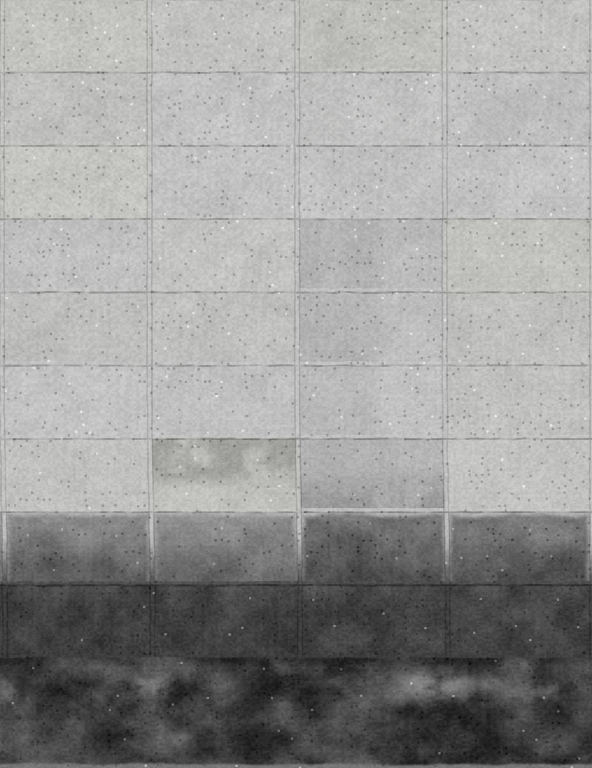
Write a WebGL 1 fragment shader that draws this texture.

```glsl
precision highp float;
// Pale concrete block wall with a dark damp stain rising from a mottled footing.
uniform vec2 u_resolution;

const vec2 BLOCK = vec2(0.1918, 0.0954); // pitch, in canvas heights
const float FOOTING = 0.856;             // depth where the blocks end

float hash(vec2 p) {
  return fract(sin(dot(p, vec2(127.1, 311.7))) * 43758.5453);
}

float noise(vec2 p) {
  vec2 i = floor(p), f = fract(p);
  f = f * f * (3.0 - 2.0 * f);
  return mix(mix(hash(i), hash(i + vec2(1.0, 0.0)), f.x),
             mix(hash(i + vec2(0.0, 1.0)), hash(i + vec2(1.0)), f.x), f.y);
}

float fbm(vec2 p) {
  float sum = 0.0, amp = 0.5;
  for (int i = 0; i < 5; i++) {
    sum += amp * noise(p);
    p = p * 2.03 + 17.3;
    amp *= 0.5;
  }
  return sum;
}

// Scattered round grains: one candidate per grid cell.
float specks(vec2 p, float density, float chance, float radius) {
  vec2 g = p * density, id = floor(g);
  vec2 centre = 0.3 + 0.4 * vec2(hash(id + 3.1), hash(id + 8.7));
  float dot_ = 1.0 - smoothstep(radius * 0.5, radius, length(fract(g) - centre));
  return dot_ * step(1.0 - chance, hash(id + 21.4));
}

// Soft elliptical patch, 1 at its centre.
float patchAt(vec2 p, vec2 centre, vec2 radius) {
  vec2 d = (p - centre) / radius;
  return exp(-dot(d, d));
}

float pick(vec4 values, float column) {
  return dot(values, vec4(equal(vec4(0.0, 1.0, 2.0, 3.0), vec4(column))));
}

float inBlock(vec2 id, vec2 target) {
  return 1.0 - step(0.5, length(id - target));
}

float dryTone(vec2 p, vec2 id, vec2 f, float cloud) {
  float tone = 0.748 + 0.03 * (hash(id + 5.0) - 0.5) + 0.07 * (cloud - 0.48);
  tone += 0.02 * (inBlock(id, vec2(1.0, 0.0)) + inBlock(id, vec2(0.0, 2.0)) + inBlock(id, vec2(3.0, 3.0)));
  tone -= 0.05 * inBlock(id, vec2(2.0, 3.0)) * (1.0 - 0.5 * smoothstep(0.5, 0.65, f.x));
  tone -= 0.03 * (inBlock(id, vec2(2.0, 5.0)) + inBlock(id, vec2(2.0, 4.0))) * (1.0 - smoothstep(0.5, 0.65, f.x));
  // First traces of damp in the two middle blocks.
  float trace = smoothstep(0.3, 0.6, cloud + 0.1);
  tone -= 0.13 * trace * inBlock(id, vec2(1.0, 6.0)) * (1.0 - smoothstep(0.45, 0.75, f.y));
  tone -= inBlock(id, vec2(2.0, 6.0)) * (0.05 + 0.11 * trace * smoothstep(0.3, 1.0, f.y));
  return tone;
}

float dampTone(vec2 id, vec2 f, float cloud) {
  float high = pick(vec4(0.53, 0.56, 0.44, 0.46), id.x);
  float low = pick(vec4(0.35, 0.40, 0.29, 0.32), id.x);
  float seventh = mix(high, low, smoothstep(0.1, 1.0, f.y)) + 0.22 * (cloud - 0.48);
  vec2 side = min(f, 1.0 - f) * BLOCK;
  float rim = min(side.x, f.y * BLOCK.y) + 0.012 * (cloud - 0.48);
  seventh = mix(0.70 - 0.25 * f.y, seventh, smoothstep(0.002, 0.011, rim));
  float eighth = mix(0.275, 0.235, f.y) + 0.02 * (id.x - 1.5) * 0.5 + 0.2 * (cloud - 0.48);
  return mix(seventh, eighth, step(7.5, id.y));
}

float footingTone(vec2 p, float cloud) {
  float tone = 0.245 + 0.40 * (fbm(p * vec2(22.0, 28.0) + 40.0) - 0.48) + 0.2 * (cloud - 0.48);
  float pale = patchAt(p, vec2(0.20, 0.895), vec2(0.06, 0.02))
             + patchAt(p, vec2(0.56, 0.893), vec2(0.055, 0.02))
             + patchAt(p, vec2(0.69, 0.895), vec2(0.07, 0.018))
             + 0.7 * patchAt(p, vec2(0.02, 0.90), vec2(0.04, 0.02));
  tone += 0.19 * pale * smoothstep(0.3, 0.6, cloud);
  tone -= 0.05 * patchAt(p, vec2(0.34, 0.92), vec2(0.04, 0.06));
  tone -= 0.07 * (1.0 - smoothstep(0.0, 0.015, p.y - FOOTING));
  return mix(max(tone, 0.13), 0.46, smoothstep(0.992, 0.997, p.y + 0.006 * (cloud - 0.5)));
}

void main() {
  vec2 uv = gl_FragCoord.xy / u_resolution;
  vec2 p = vec2(uv.x * 0.7695, 1.0 - uv.y); // y runs downwards
  float drift = 0.004 * smoothstep(0.5, 0.8, p.y) * (1.0 - smoothstep(0.6, 0.76, p.x));
  vec2 wobble = 0.0012 * vec2(noise(p * 60.0), noise(p * 60.0 + 9.0)) - 0.0006;
  vec2 grid = (p + wobble + vec2(-0.0026 - drift, 0.0026)) / BLOCK;
  vec2 id = vec2(clamp(floor(grid.x), 0.0, 3.0), floor(grid.y)), f = fract(grid);
  float cloud = fbm(p * 30.0);

  // Block faces
  float tone = id.y < 6.5 ? dryTone(p, id, f, cloud) : dampTone(id, f, cloud);

  // Mortar joints with a broken shadow line along their edges
  vec2 joint = (f - step(0.5, f)) * BLOCK;
  float wet = smoothstep(0.69, 0.775, p.y);
  float mortar = mix(0.765, 0.25, wet);
  float band = max(1.0 - smoothstep(0.002, 0.0035, abs(joint.x)),
                   1.0 - smoothstep(0.002, 0.0035, abs(joint.y + 0.001)));
  tone = mix(tone, mortar, 0.85 * band);
  float broken = 0.35 + 0.65 * smoothstep(0.25, 0.65, noise(p * vec2(90.0, 70.0)));
  float lip = broken * (1.0 - smoothstep(0.0006, 0.0019, abs(joint.y - 0.0016)));
  float groove = 0.5 * (1.0 - smoothstep(0.0005, 0.0017, abs(abs(joint.x) - 0.003)));
  tone -= max(lip, groove) * mix(0.17, 0.09, wet);

  // Footing, then grain, pits and pale aggregate
  float base = smoothstep(-0.001, 0.002, p.y - FOOTING + 0.006 * (cloud - 0.5));
  tone = mix(tone, footingTone(p, cloud), base);
  tone += 0.07 * (noise(p * 330.0) - 0.5) + 0.04 * (noise(p * 520.0 + 7.0) - 0.5);
  tone -= mix(0.14, 0.07, wet) * specks(p, 130.0, 0.13, 0.3);
  tone += mix(0.13, 0.24, wet) * specks(p + 0.37, 110.0, 0.04, 0.25);

  float warm = 0.012 * (1.0 - wet) * smoothstep(0.4, 0.9, hash(id + 2.0));
  gl_FragColor = vec4(clamp(vec3(tone, tone, tone - warm), 0.0, 1.0), 1.0);
}
```
